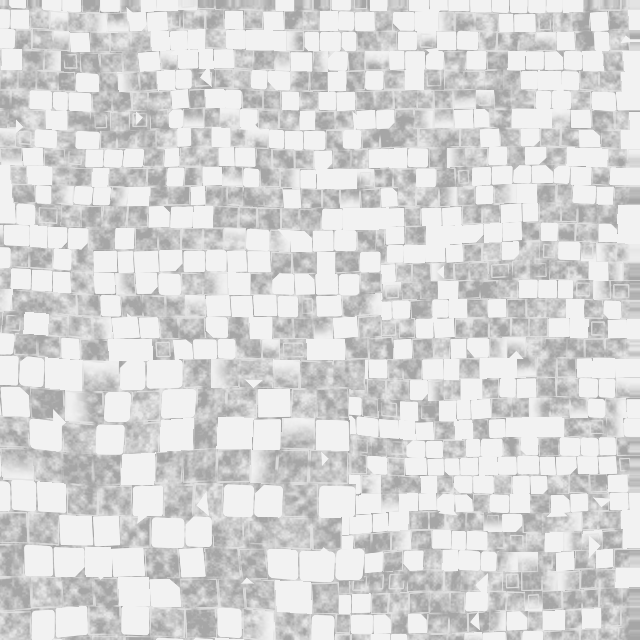
Reproduce this texture procedurally as a WebGL 1 fragment shader.

```glsl
precision highp float;
// Irregular mosaic of flat white and mottled grey square tiles with thin seams.
uniform vec2 u_resolution;

const float WHITE = 0.95;
const float OUTLINE = 0.89;         // light rim of grey tiles
const float STONE = 0.745;          // mean of the mottled grey
const float STONE_MIN = 0.65;
const float STONE_MAX = 0.90;
const float MOTTLE = 0.46;          // contrast of the mottling
const float TONE_SPREAD = 0.08;     // difference between grey tiles
const float WHITE_CHANCE = 0.43;
const float FADED_CHANCE = 0.10;
const float FINE = 0.0302;          // tile sizes
const float MEDIUM = 0.0345;
const float COARSE = 0.049;
const float COARSE_TOP = 0.44;
const float MEDIUM_TOP = 0.6815;
const float MEDIUM_RIGHT = 0.60;
const float COARSE_RIGHT = 0.545;
const float WARP = 0.016;           // waviness of the rows
const float SHARD_CELL = 0.06;
const float SHARD_CHANCE = 0.10;
const vec2 SMEAR_START = vec2(0.985, 0.992);

float hash(vec2 p) {
  return fract(sin(dot(p, vec2(12.9898, 78.233))) * 43758.5453);
}

float noise(vec2 p) {
  vec2 i = floor(p), f = fract(p);
  f = f * f * (3.0 - 2.0 * f);
  return mix(mix(hash(i), hash(i + vec2(1, 0)), f.x),
             mix(hash(i + vec2(0, 1)), hash(i + vec2(1, 1)), f.x), f.y);
}

float mottle(vec2 p) {
  return 0.5 * noise(p * 75.0) + 0.3 * noise(p * 160.0 + 7.3)
       + 0.2 * noise(p * 330.0 + 3.1);
}

mat2 turn(float a) {
  return mat2(cos(a), sin(a), -sin(a), cos(a));
}

float roundedBox(vec2 p, vec2 halfSize, float radius) {
  vec2 d = abs(p) - halfSize + radius;
  return length(max(d, 0.0)) + min(max(d.x, d.y), 0.0) - radius;
}

// Jittered position of the seam on the left of a column
float seam(float col, float row, float seed) {
  return col + 0.26 * (hash(vec2(col + seed * 13.0, row + 41.7)) - 0.5);
}

// Shade of one grid of tiles; also gives the centre of the tile hit
float tiles(vec2 p, float size, float seed, float px, out vec2 centre) {
  vec2 g = p / size;
  float row = floor(g.y);
  float shift = hash(vec2(row, seed));
  g.x += shift;
  float col = floor(g.x);
  if (g.x < seam(col, row, seed)) col -= 1.0;
  else if (g.x > seam(col + 1.0, row, seed)) col += 1.0;
  float left = seam(col, row, seed), right = seam(col + 1.0, row, seed);
  vec2 mid = vec2(0.5 * (left + right), row + 0.5);
  centre = (mid - vec2(shift, 0.0)) * size;

  vec2 id = vec2(col, row) + seed * 17.0;
  float kind = hash(id + 0.37), cut = hash(id + 5.1), tilt = hash(id + 9.7);
  vec2 q = turn(0.09 * (tilt - 0.5)) * (g - mid);
  q.y += 0.07 * (hash(id + 2.9) - 0.5);
  float gap = cut < 0.25 ? -0.06 : 0.02;
  vec2 halfSize = vec2(0.5 * (right - left), 0.5) - gap;
  float aa = px / size;

  // Mottled stone, partly bleached on some tiles
  float stone = STONE + MOTTLE * (mottle(p + 0.37 * seed) - 0.5)
              + TONE_SPREAD * (tilt - 0.5);
  stone = clamp(stone, STONE_MIN, STONE_MAX);
  float whiteLimit = WHITE_CHANCE + 0.3 * (noise(centre * 7.0 + seed) - 0.5);

  if (kind < whiteLimit) {
    float d = roundedBox(q, halfSize, 0.03 + 0.13 * tilt);
    if (cut > 0.85) {               // chamfered corner
      vec2 c = turn(floor(tilt * 4.0) * 1.5708) * q;
      d = max(d, (c.x + c.y) * 0.7071 - 0.46);
    }
    return mix(WHITE, stone, smoothstep(-0.5 * aa, 0.5 * aa, d));
  }
  if (kind > 1.0 - FADED_CHANCE) {
    vec2 dir = cut < 0.5 ? vec2(1, 0) : vec2(0, 1);
    float fade = smoothstep(-0.4, 0.45, dot(q, dir) * sign(tilt - 0.5));
    stone = mix(stone, WHITE, fade * 0.95);
  }
  // Broken light rim, set further inside on a few tiles
  float inset = cut > 0.92 ? 0.17 : 0.02;
  float edge = abs(roundedBox(q, vec2(halfSize.x + gap, 0.5) - inset, 0.03));
  float rim = 1.0 - smoothstep(0.01, 0.01 + aa, edge);
  rim *= smoothstep(0.15, 0.65, noise(p * 60.0 + seed));
  return mix(stone, OUTLINE, rim * 0.85);
}

// Sparse white triangular splinters
float shards(vec2 p, float px) {
  vec2 id = floor(p / SHARD_CELL);
  vec2 jitter = vec2(hash(id + 3.3), hash(id + 8.8)) - 0.5;
  vec2 q = p - (id + 0.5 + 0.4 * jitter) * SHARD_CELL;
  q = turn(floor(hash(id + 6.2) * 4.0) * 1.5708 + 0.3 * jitter.x) * q;
  float d = max((abs(q.x) + q.y) * 0.7071, -q.y) - 0.004 - 0.004 * hash(id + 1.4);
  return step(hash(id + 4.6), SHARD_CHANCE) * (1.0 - smoothstep(-0.5 * px, 0.5 * px, d));
}

void main() {
  float px = 1.0 / min(u_resolution.x, u_resolution.y);
  vec2 p = min(gl_FragCoord.xy * px, SMEAR_START);
  p += WARP * (vec2(noise(p * 5.0), noise(p * 6.0 + 31.0)) - 0.5);

  // Fine grid everywhere, larger tiles laid over it on the left
  vec2 centre;
  float shade = tiles(p - vec2(0.0, MEDIUM_TOP), FINE, 1.0, px, centre);
  vec2 local = p - vec2(0.0, COARSE_TOP);
  if (local.y < 0.0) {
    float coarse = tiles(local, COARSE, 2.0, px, centre);
    if (centre.x < COARSE_RIGHT) shade = coarse;
  } else if (p.y < MEDIUM_TOP) {
    float medium = tiles(local, MEDIUM, 3.0, px, centre);
    if (centre.x < MEDIUM_RIGHT) shade = medium;
  }
  shade = mix(shade, WHITE, shards(p, px));
  gl_FragColor = vec4(vec3(shade), 1.0);
}
```
